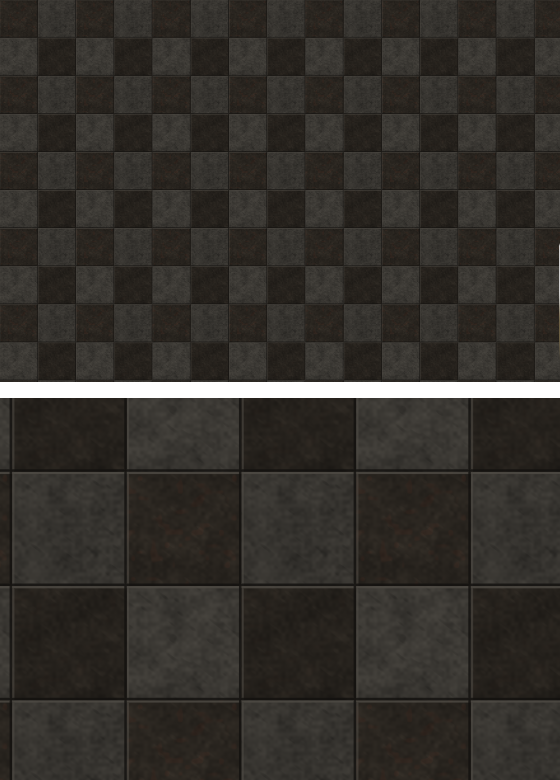
Top: the whole. Bottom: its middle third, enlarged.
Reproduce this pattern procedurally as a Shadertoy shader.

```glsl
float hash(vec2 p) {
    return fract(sin(dot(p, vec2(127.1, 311.7))) * 43758.5453);
}

float noise(vec2 p) {
    vec2 i = floor(p), f = fract(p);
    f = f * f * (3.0 - 2.0 * f);
    return mix(mix(hash(i), hash(i + vec2(1, 0)), f.x),
               mix(hash(i + vec2(0, 1)), hash(i + vec2(1, 1)), f.x), f.y);
}

float fbm(vec2 p) {
    float sum = 0.0, amp = 0.5;
    for (int i = 0; i < 4; i++) {
        sum += amp * noise(p);
        p = mat2(1.6, 1.2, -1.2, 1.6) * p + 7.3;
        amp *= 0.6;
    }
    return sum;
}

// Antialiased coverage of a line of the given half width
float line(float dist, float halfWidth, float px) {
    return clamp((halfWidth - abs(dist)) / px + 0.5, 0.0, 1.0) * min(1.0, 2.0 * halfWidth / px);
}

void mainImage(out vec4 fragColor, in vec2 fragCoord) {
    vec2 uv = fragCoord / iResolution.xy;
    vec2 grid = vec2(uv.x * 14.65, (1.0 - uv.y) * 10.03) + 0.012;
    vec2 cell = floor(grid), f = fract(grid);
    float px = 10.03 / iResolution.y;

    // Four tile faces, repeated in blocks of two by two
    vec2 face = mod(cell, 2.0);
    float light = mod(cell.x + cell.y, 2.0);
    vec2 p = f + face * 17.0 + 3.0;

    // Stone: clouds, fine grain and short slanted scratches
    float clouds = fbm(p * 5.0) - 0.54;
    float grain = noise(p * 30.0) - 0.5;
    vec2 slant = mat2(0.8, -0.6, 0.6, 0.8) * p;
    float scratch = smoothstep(0.70, 0.95, noise(slant * vec2(11.0, 26.0)));
    vec3 col = mix(vec3(0.150, 0.134, 0.114), vec3(0.223, 0.213, 0.195), light);
    col *= 1.0 + 0.42 * clouds + 0.22 * grain + mix(0.12, -0.12, light) * scratch;

    // Odd rows are slightly darker on dark tiles and paler on light ones
    col *= 1.0 + mix(-0.04, 0.02, light) * (2.0 * face.y - 1.0);

    // Small rusty flecks on the dark tiles of even rows
    float rust = smoothstep(0.66, 0.88, noise(p * 17.0 + 40.0));
    col += vec3(0.030, 0.005, 0.0) * rust * (1.0 - light) * (1.0 - 0.8 * face.y);

    // Thin lit bevel beside a dark joint
    vec2 d = f - step(0.5, f);
    float bevel = max(0.7 * line(d.x - 0.011, 0.010, px), line(d.y - 0.011, 0.010, px));
    float joint = max(line(d.x + 0.010, 0.011, px), line(d.y + 0.010, 0.011, px));
    col = mix(col, vec3(0.31, 0.295, 0.27), 0.8 * bevel);
    col = mix(col, vec3(0.070, 0.063, 0.055), 0.8 * joint);

    // Pale worn sliver low on the right border, tan towards its foot
    float sliver = clamp((uv.x - 0.9984) * iResolution.x + 0.5, 0.0, 1.0);
    sliver *= smoothstep(0.05, 0.12, uv.y) * (1.0 - smoothstep(0.355, 0.365, uv.y));
    vec3 pale = mix(vec3(0.45, 0.40, 0.28), vec3(0.90), smoothstep(0.15, 0.24, uv.y));
    col = mix(col, pale, sliver);

    fragColor = vec4(col, 1.0);
}
```
